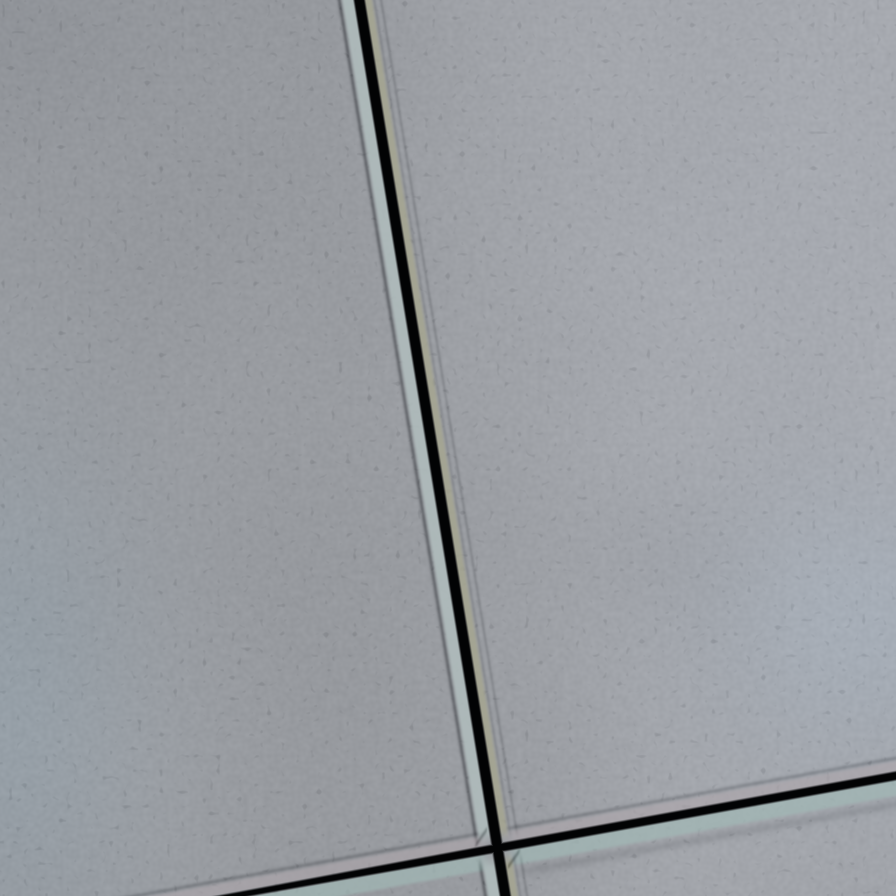
This texture is drawn by a Shadertoy shader. Its source:

```glsl
vec2 randomGradient(vec2 cell) {
    vec3 p = fract(cell.xyx * vec3(0.1031, 0.1030, 0.0973));
    p += dot(p, p.yzx + 33.33);
    float angle = 6.2832 * fract((p.x + p.y) * p.z);
    return vec2(cos(angle), sin(angle));
}

float gradientNoise(vec2 p) {
    vec2 cell = floor(p), f = fract(p);
    vec2 u = f * f * f * (f * (f * 6.0 - 15.0) + 10.0);
    vec2 e = vec2(0.0, 1.0);
    float a = dot(randomGradient(cell), f);
    float b = dot(randomGradient(cell + e.yx), f - e.yx);
    float c = dot(randomGradient(cell + e.xy), f - e.xy);
    float d = dot(randomGradient(cell + e.yy), f - e.yy);
    return mix(mix(a, b, u.x), mix(c, d, u.x), u.y);
}

float blob(vec2 p, vec2 center, vec2 size) {
    vec2 q = (p - center) / size;
    return exp(-dot(q, q));
}

// Soft band centred at a signed distance
float band(float d, float center, float width) {
    float q = (d - center) / width;
    return exp(-q * q);
}

float strip(float d, float start, float end) {
    return smoothstep(start - 0.002, start + 0.002, d)
         * (1.0 - smoothstep(end - 0.003, end + 0.003, d));
}

// Broad light and cool tints across the panels
vec3 panelColor(vec2 uv, float across) {
    vec3 color = mix(vec3(0.597, 0.608, 0.627), vec3(0.637, 0.648, 0.670),
                     smoothstep(-0.10, 0.25, across));
    color += vec3(0.018, 0.020, 0.024) * blob(uv, vec2(0.96, 0.72), vec2(0.28, 0.35));
    color += vec3(0.010, 0.028, 0.042) * blob(uv, vec2(0.97, 0.30), vec2(0.18, 0.16));
    color += vec3(-0.012, 0.014, 0.026) * blob(uv, vec2(0.0, 0.22), vec2(0.16, 0.30));
    color -= vec3(0.024, 0.022, 0.020) * blob(uv, vec2(0.0, 1.0), vec2(0.30, 0.25));
    color -= 0.022 * blob(uv, vec2(0.77, 0.37), vec2(0.10, 0.09));
    return color + 0.014 * gradientNoise(uv * 5.0 + 3.7);
}

void mainImage(out vec4 fragColor, in vec2 fragCoord) {
    vec2 uv = fragCoord / iResolution.xy;
    float soft = max(0.0018, 0.8 / iResolution.y);

    // Signed distances: positive right of the steep seam, above the shallow one
    float across = (uv.x - 0.401 - 0.163 * (1.0 - uv.y)) * 0.987;
    float above = (uv.y - 0.0534 - 0.1813 * (uv.x - 0.5547)) * 0.984;
    float awayFromShallow = smoothstep(0.004, 0.024, abs(above));
    float awayFromSteep = smoothstep(0.004, 0.026, abs(across));

    vec3 color = panelColor(uv, across);

    // Fine surface grain with sparse dark pits
    float grain = gradientNoise(uv * 170.0);
    float pits = smoothstep(0.28, 0.60, gradientNoise(uv * 125.0 + 41.0));
    color += 0.022 * grain + 0.012 * gradientNoise(uv * 75.0) - 0.055 * pits;

    // Coloured fringes beside the shallow seam
    float pink = strip(above, 0.004, 0.016);
    float mint = strip(-above, 0.004, 0.022);
    color = mix(color, vec3(0.68, 0.65, 0.67), 0.60 * pink * awayFromSteep);
    color = mix(color, vec3(0.63, 0.72, 0.71), 0.70 * mint * awayFromSteep);
    color -= awayFromSteep * (0.105 * band(above, 0.0195, 0.0026)
           + 0.060 * band(above, -0.031, 0.006) * smoothstep(0.0, 0.05, across));

    // Pale and yellow fringes beside the steep seam
    float pale = strip(-across, 0.005, 0.019);
    float yellow = strip(across, 0.005, 0.014);
    color = mix(color, vec3(0.69, 0.74, 0.74), 0.85 * pale * awayFromShallow);
    color = mix(color, vec3(0.65, 0.65, 0.56), 0.80 * yellow * awayFromShallow);
    color -= awayFromShallow * (0.180 * band(across, -0.0220, 0.0024)
           + 0.060 * band(across, 0.0165, 0.0020)
           + 0.075 * band(across, 0.0240, 0.0020));

    // Bevelled dark outlines around the crossing
    float bevel = abs(abs(across) + abs(above) - 0.031);
    float corners = step(across * above, 0.0)
                  * strip(abs(across), 0.008, 0.024) * strip(abs(above), 0.005, 0.026);
    color -= 0.16 * corners * band(bevel, 0.0, 0.003);

    // Black grooves
    float shallowHalf = mix(0.0032, 0.0048, smoothstep(0.2, 0.6, uv.x));
    float steepGroove = 1.0 - smoothstep(-soft, soft, abs(across) - 0.0060);
    float shallowGroove = 1.0 - smoothstep(-soft, soft, abs(above) - shallowHalf);
    color = mix(color, vec3(0.008, 0.010, 0.016), max(steepGroove, shallowGroove));

    fragColor = vec4(clamp(color, 0.0, 1.0), 1.0);
}
```
